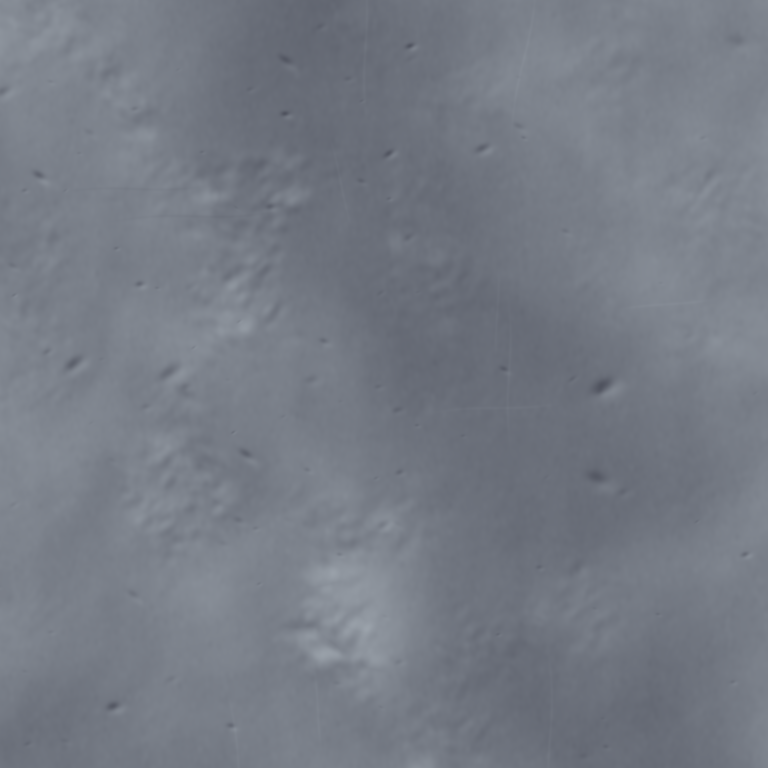
Write a Shadertoy shader that draws this texture.

```glsl
// Draws a smooth blue-grey plaster wall with soft clouding, dents, pits and faint scratches.

const vec3 SLATE = vec3(0.396, 0.414, 0.456);
const vec3 PALE = vec3(0.540, 0.566, 0.602);
const vec2 TO_LIGHT = vec2(-0.6, 0.8);

vec3 hash3(vec2 p) {
    vec3 q = fract(vec3(p.xyx) * vec3(0.1031, 0.1030, 0.0973));
    q += dot(q, q.yxz + 33.33);
    return fract((q.xxy + q.yzz) * q.zyx);
}

// Cellular noise: one soft bump of random sign per cell, about -1 to 1
float cellNoise(vec2 p, float seed) {
    vec2 cell = floor(p);
    float sum = 0.0;
    for (int y = -1; y <= 1; y++)
    for (int x = -1; x <= 1; x++) {
        vec2 id = cell + vec2(x, y);
        vec3 rnd = hash3(id + seed);
        vec2 d = p - id - rnd.xy;
        float bump = max(0.0, 1.0 - dot(d, d));
        sum += (rnd.z * 2.0 - 1.0) * bump * bump * bump;
    }
    return sum;
}

// Broad light and dark areas, with a dark band running down to the right
float clouds(vec2 p) {
    vec2 warp = 0.04 * sin(p.yx * vec2(9.0, 7.0) + vec2(0.6, 2.1))
              + 0.012 * sin(p.yx * vec2(31.0, 27.0));
    vec2 q = p + warp;
    float centre = 0.87 - 0.45 * p.y;
    float band = smoothstep(0.05, 0.34, abs(q.x - centre));
    float mottle = 0.26 * cellNoise(q * 3.5, 11.0)
                 + 0.22 * cellNoise(q * 8.0, 47.0)
                 + 0.11 * cellNoise(q * 19.0, 83.0);
    float patches = max(0.0, cellNoise(q * 5.0, 29.0));
    return 0.11 + 0.50 * band + mottle * mix(0.5, 1.0, band)
         + 0.75 * patches * patches;
}

float relief(vec2 p) {
    vec2 q = p + 0.008 * sin(p.yx * 45.0);
    return cellNoise(q * 30.0, 131.0) + 0.6 * cellNoise(q * 64.0, 173.0);
}

// Clustered dents and pale flecks, strongest along a loose trail on the left
float dents(vec2 p) {
    float trail = 0.44 - 0.32 * p.y + 0.04 * sin(p.y * 11.0);
    float near = exp(-pow((p.x - trail) / 0.13, 2.0));
    float cluster = smoothstep(0.0, 0.65, cellNoise(p * 8.0, 211.0) + 0.2 * near);
    float slope = relief(p) - relief(p + TO_LIGHT * 0.006);
    float fleck = max(0.0, cellNoise(p * vec2(24.0, 32.0), 239.0) - 0.2);
    return slope * (0.06 + cluster * (0.22 + 0.40 * near))
         + fleck * cluster * (0.25 + 0.55 * near);
}

// Sparse dark holes, each with a lit lower rim
float pits(vec2 p, float scale, float seed) {
    vec2 q = p * scale;
    vec2 cell = floor(q);
    float sum = 0.0;
    for (int y = -1; y <= 1; y++)
    for (int x = -1; x <= 1; x++) {
        vec2 id = cell + vec2(x, y);
        vec3 rnd = hash3(id + seed);
        vec3 shape = hash3(id + seed + 71.0);
        float keep = step(rnd.z, 0.42 - 0.26 * id.x / scale);
        float radius = mix(0.035, 0.10, shape.x * shape.x);
        vec2 d = q - id - rnd.xy;
        d.y += (shape.y - 0.5) * d.x;
        d *= vec2(0.75, 1.15) / radius;
        vec2 r = d + TO_LIGHT * 1.3;
        float hole = exp(-dot(d, d));
        float rim = exp(-0.7 * dot(r, r));
        sum += keep * mix(0.25, 1.0, shape.z) * (0.55 * rim - hole);
    }
    return sum;
}

float scratch(vec2 p, vec2 centre, float angle, float halfLength) {
    vec2 along = vec2(cos(angle), sin(angle));
    vec2 d = p - centre;
    float u = dot(d, along);
    float v = dot(d, vec2(-along.y, along.x)) + 0.003 * sin(u * 30.0);
    float fade = 1.0 - smoothstep(0.3, 1.0, abs(u) / halfLength);
    return fade * exp(-pow(v / 0.002, 2.0));
}

float scratches(vec2 p) {
    float sum = 0.0;
    for (int i = 0; i < 12; i++) {
        vec3 rnd = hash3(vec2(i, 307));
        vec3 kind = hash3(vec2(i, 359));
        float angle = (kind.x < 0.3 ? 0.1 : 1.65) + (kind.y - 0.5) * 0.5;
        float light = kind.z < 0.3 ? -0.09 : 0.10;
        sum += light * scratch(p, rnd.xy, angle, mix(0.05, 0.15, rnd.z));
    }
    return sum;
}

// Faint upright wiping marks and fine grain
float grain(vec2 p) {
    return 0.04 * cellNoise(p * vec2(50.0, 5.0), 401.0)
         + 0.05 * cellNoise(p * vec2(150.0, 110.0), 443.0);
}

void mainImage(out vec4 fragColor, in vec2 fragCoord) {
    vec2 p = fragCoord / iResolution.y;
    float tone = clouds(p) + dents(p) + grain(p) + scratches(p);
    tone += pits(p, 9.0, 503.0) + 0.4 * pits(p, 17.0, 557.0);
    fragColor = vec4(mix(SLATE, PALE, tone), 1.0);
}
```
